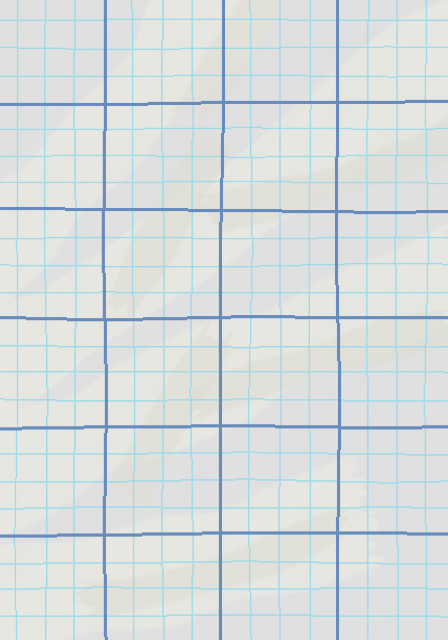
Write a Shadertoy shader that draws this pattern.

```glsl
const vec2 MAJOR_CELL = vec2(0.183, 0.169);    // in canvas heights
const vec2 GRID_ORIGIN = vec2(0.163, 0.164);
const float SUBDIVISIONS = 4.0;
const float MAJOR_WIDTH = 0.0049;
const float MINOR_WIDTH = 0.0022;
const float MAJOR_WOBBLE = 0.008;
const float MINOR_WOBBLE = 0.006;
const float WOBBLE_RATE = 4.5;
const float WOBBLE_STEP = 0.0016;
const int CREAM_STROKES = 4;
const int OLIVE_STROKES = 6;
const float EDGE_SOFTNESS = 0.004;
const vec3 GREY = vec3(0.878, 0.878, 0.882);
const vec3 CREAM = vec3(0.908, 0.906, 0.884);
const vec3 OLIVE = vec3(0.872, 0.869, 0.834);
const vec3 MAJOR_BLUE = vec3(0.39, 0.535, 0.735);
const vec3 MINOR_CYAN = vec3(0.60, 0.855, 0.915);

float hash(vec2 p) {
    vec3 q = fract(p.xyx * vec3(0.1031, 0.1030, 0.0973));
    q += dot(q, q.yzx + 33.33);
    return fract((q.x + q.y) * q.z);
}

float noise(vec2 p) {
    vec2 i = floor(p), f = fract(p);
    f = f * f * (3.0 - 2.0 * f);
    return mix(mix(hash(i), hash(i + vec2(1, 0)), f.x),
               mix(hash(i + vec2(0, 1)), hash(i + vec2(1, 1)), f.x), f.y);
}

// Piecewise-linear drift along one line, from -0.5 to 0.5
float drift(float along, float seed) {
    float i = floor(along);
    return mix(hash(vec2(i, seed)), hash(vec2(i + 1.0, seed)), along - i) - 0.5;
}

// Parallel hand-ruled lines; every skip-th one is left out
float ruledLines(float across, float along, float spacing, float width,
                 float wobble, float skip, float seed) {
    float id = floor(across / spacing + 0.5);
    if (skip > 0.0 && mod(id, skip) < 0.5) return 0.0;
    float offset = wobble * drift(along * WOBBLE_RATE + 20.0, id + seed);
    offset = floor(offset / WOBBLE_STEP + 0.5) * WOBBLE_STEP;
    float d = abs(across - id * spacing - offset) - 0.5 * width;
    float aa = 0.6 / iResolution.y;
    return 1.0 - smoothstep(-aa, aa, d);
}

float ruledGrid(vec2 p, vec2 cell, float width, float wobble, float skip, float seed) {
    float vertical = ruledLines(p.x, p.y, cell.x, width, wobble, skip, seed);
    float horizontal = ruledLines(p.y, p.x, cell.y, width, wobble, skip, seed + 60.0);
    return max(vertical, horizontal);
}

// Bent brush stroke with bristled ends
float brushStroke(vec2 p, vec2 start, float angle, float len, float halfWidth, float seed) {
    vec2 dir = vec2(cos(angle), sin(angle));
    vec2 q = p - start;
    q = vec2(dot(q, dir), dot(q, vec2(-dir.y, dir.x)));
    float t = clamp(q.x / len, 0.0, 1.0);
    q.y += (hash(vec2(seed, 7.0)) - 0.3) * 0.16 * t * (1.0 - t);
    float bristle = 0.03 * noise(vec2(q.y * 160.0 + 90.0, seed));
    float side = abs(q.y) - halfWidth * (0.75 + 0.5 * noise(vec2(q.x * 9.0 + 30.0, seed)));
    float d = max(side, max(-q.x, q.x - len) + bristle);
    return 1.0 - smoothstep(-EDGE_SOFTNESS, EDGE_SOFTNESS, d);
}

vec3 paintedPaper(vec2 p) {
    vec3 color = GREY;
    // Broad pale sweeps fan out from shallow to steep
    for (int i = 0; i < CREAM_STROKES; i++) {
        float k = float(i);
        vec2 start = vec2(-0.09 + 0.04 * hash(vec2(k, 3.0)), 0.06 + 0.165 * k);
        float sweep = brushStroke(p, start, 0.22 + 0.2 * k, 0.68 + 0.2 * mod(k, 3.0), 0.074, k + 11.0);
        color = mix(color, CREAM, 0.9 * sweep);
    }
    // Narrow olive strokes alternate between shallow and steep
    for (int i = 0; i < OLIVE_STROKES; i++) {
        float k = float(i), steep = mod(k, 2.0);
        vec2 start = vec2(0.10 + 0.16 * hash(vec2(k, 5.0)) + 0.02 * k, 0.06 + 0.15 * k);
        float stroke = brushStroke(p, start, mix(0.3, 1.05, steep), mix(0.45, 0.32, steep), 0.029, k + 31.0);
        color = mix(color, OLIVE, 0.7 * stroke);
    }
    // Faint diagonal streaks
    vec2 streak = vec2(p.x + p.y, p.y - p.x) * vec2(5.0, 60.0) + 100.0;
    return color + 0.007 * (noise(streak) - 0.5);
}

void mainImage(out vec4 fragColor, in vec2 fragCoord) {
    vec2 p = fragCoord / iResolution.y;
    vec2 gridPos = p - GRID_ORIGIN;
    vec3 color = paintedPaper(p);

    float minor = ruledGrid(gridPos, MAJOR_CELL / SUBDIVISIONS, MINOR_WIDTH,
                            MINOR_WOBBLE, SUBDIVISIONS, 140.0);
    float major = ruledGrid(gridPos, MAJOR_CELL, MAJOR_WIDTH, MAJOR_WOBBLE, 0.0, 320.0);
    color = mix(color, MINOR_CYAN, 0.94 * minor);
    color = mix(color, MAJOR_BLUE, 0.97 * major);
    fragColor = vec4(color, 1.0);
}
```
